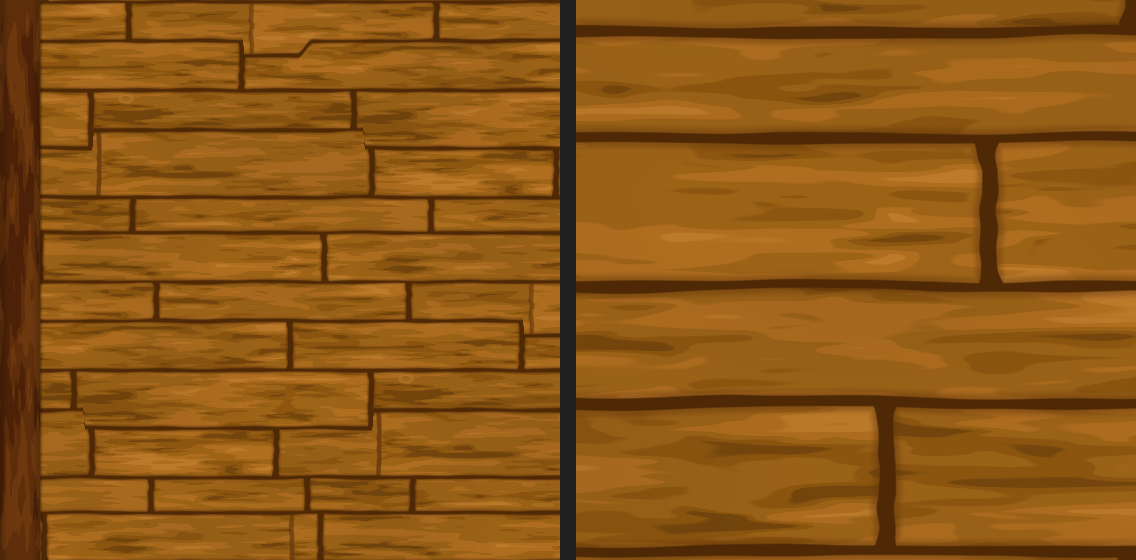
Left: the whole. Right: its middle third, enlarged.
Give the GLSL for this texture, as a Shadertoy shader.

```glsl
// Seam heights of one six-row course, measured downwards
const float SEAMS[7] = float[7](0.0, 0.07, 0.158, 0.261, 0.349, 0.412, 0.5);
// Butt joints of each row; a negative sign marks a faint joint
const vec3 JOINTS[6] = vec3[6](
    vec3(0.230, -0.449, 0.779), vec3(0.431, 0.018, 0.018),
    vec3(0.163, 0.632, 0.632), vec3(-0.177, 0.664, 0.993),
    vec3(0.237, 0.770, 0.049), vec3(0.579, -0.021, 0.072));

float hash(vec2 p) {
    vec3 q = fract(p.xyx * 0.1031);
    q += dot(q, q.yzx + 33.33);
    return fract((q.x + q.y) * q.z);
}

// Value noise that wraps in x after a whole number of cells
float noise(vec2 p, float period) {
    vec2 i = floor(p), f = fract(p);
    f = f * f * (3.0 - 2.0 * f);
    float l = mod(i.x, period), r = mod(i.x + 1.0, period);
    return mix(mix(hash(vec2(l, i.y)), hash(vec2(r, i.y)), f.x),
               mix(hash(vec2(l, i.y + 1.0)), hash(vec2(r, i.y + 1.0)), f.x), f.y);
}

// Ragged fibres running along x
float grain(vec2 p, float shift) {
    float ragged = noise(vec2(p.x * 24.0, p.y * 230.0 + shift), 24.0) - 0.5;
    float bend = 0.006 * noise(vec2(p.x * 8.0, p.y * 12.0 + shift), 8.0);
    float y = p.y + bend;
    return 0.55 * noise(vec2(p.x * 11.0 + ragged, y * 80.0 + shift), 11.0)
         + 0.30 * noise(vec2(p.x * 25.0 + ragged, y * 150.0 + shift), 25.0)
         + 0.15 * noise(vec2(p.x * 6.0, y * 25.0 + shift), 6.0);
}

float tone(float edge, float n) { return smoothstep(edge - 0.018, edge + 0.018, n); }

float seamHeight(int i, float x) {
    float y = SEAMS[i];
    if (i == 1) y += 0.026 * (smoothstep(0.433, 0.437, x) - smoothstep(0.53, 0.56, x));
    if (i == 3) y -= 0.032 * (smoothstep(0.164, 0.168, x) - smoothstep(0.648, 0.652, x));
    return y;
}

vec3 planks(vec2 uv, float px) {
    // The course repeats twice downwards, sliding half a width each time
    float down = 1.0 - uv.y - 0.003;
    float course = floor(down * 2.0);
    vec2 p = vec2(fract(uv.x + 0.5 * course), down - 0.5 * course);
    float wobble = noise(p * vec2(14.0, 3.0), 14.0) - 0.5;
    float swell = noise(p * vec2(24.0, 4.0) + vec2(0.0, 40.0), 24.0);

    // Row, and distance to the seams around it
    int row = 0;
    float seam = 1.0;
    for (int i = 0; i < 7; i++) {
        float offset = p.y - seamHeight(i, p.x) - 0.003 * wobble;
        if (offset > 0.0) row = min(i, 5);
        seam = min(seam, abs(offset));
    }

    // Joints, and the index of the plank between them
    float gap = 1.0, faint = 1.0, index = 0.0;
    float rough = 0.0035 * (noise(vec2(p.x * 30.0, p.y * 90.0), 30.0) - 0.5);
    for (int k = 0; k < 3; k++) {
        float joint = JOINTS[row][k];
        float d = abs(fract(p.x - abs(joint) + rough + 0.5) - 0.5);
        index += step(abs(joint), p.x + rough);
        if (joint < 0.0) faint = min(faint, d);
        else gap = min(gap, d);
    }
    float id = float(row) * 3.0 + mod(index, 3.0);

    // Painted tones of the wood
    float n = grain(p, id * 37.0);
    float broad = noise(p * vec2(5.0, 9.0) + vec2(0.0, id * 5.0), 5.0);
    n += 0.10 * (broad - 0.5) + 0.06 * (hash(vec2(id, 8.0)) - 0.5);
    n += 0.07 * smoothstep(0.012, 0.004, seam);
    vec3 col = mix(vec3(0.45, 0.27, 0.05), vec3(0.54, 0.33, 0.06), tone(0.27, n));
    col = mix(col, vec3(0.60, 0.38, 0.09), tone(0.39, n));
    col = mix(col, vec3(0.67, 0.42, 0.12), tone(0.58, n));
    col = mix(col, vec3(0.74, 0.49, 0.18), 0.7 * tone(0.78, n));
    col *= 0.96 + 0.08 * broad;

    // Pale knot
    float knot = length((p - vec2(0.225, 0.173)) * vec2(1.0, 1.5));
    col = mix(col, vec3(0.70, 0.46, 0.15), 0.7 * smoothstep(0.016, 0.012, knot));
    col = mix(col, vec3(0.60, 0.38, 0.10), 0.7 * smoothstep(0.008, 0.006, knot));

    // Shaded rims and dark gaps, flared where joints meet seams
    float flare = 0.004 * exp(-seam * 220.0);
    float crack = min(seam - 0.0018 - 0.0024 * swell, gap - 0.0048 - flare);
    col = mix(col, vec3(0.39, 0.21, 0.04), 0.45 * smoothstep(0.006, 0.0, crack));
    float soft = smoothstep(0.0055, 0.0025, faint) * (0.45 + 0.4 * swell);
    col = mix(col, vec3(0.39, 0.21, 0.04), soft);
    return mix(vec3(0.31, 0.16, 0.02), col, smoothstep(-px, px, crack));
}

// Upright post with bark-like vertical streaks
vec3 post(vec2 uv) {
    float n = grain(vec2(uv.y, uv.x * 0.9), 611.0);
    vec3 col = mix(vec3(0.30, 0.13, 0.03), vec3(0.37, 0.18, 0.04), tone(0.38, n));
    col = mix(col, vec3(0.43, 0.22, 0.06), tone(0.56, n));
    float side = abs(uv.x / 0.072 - 0.5);
    return col * (1.0 - 0.18 * smoothstep(0.25, 0.5, side));
}

void mainImage(out vec4 fragColor, in vec2 fragCoord) {
    vec2 uv = fragCoord / iResolution.xy;
    float px = 1.0 / iResolution.y;
    vec3 col = planks(uv, px);
    col *= 1.0 - 0.25 * smoothstep(0.078, 0.072, uv.x);
    col = mix(post(uv), col, smoothstep(0.072 - px, 0.072 + px, uv.x));
    fragColor = vec4(col, 1.0);
}
```
